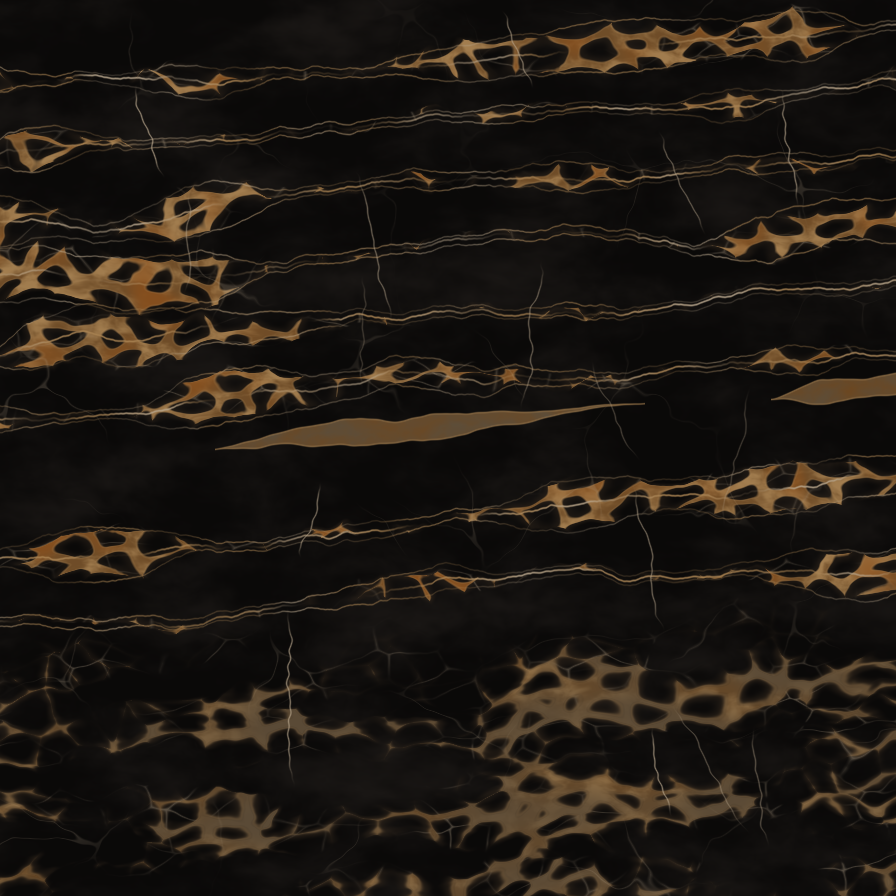
This texture is drawn by a WebGL 1 fragment shader. Its source:

```glsl
precision highp float;
uniform vec2 u_resolution;

const vec3 BLACK = vec3(0.040, 0.035, 0.032);
const vec3 CHARCOAL = vec3(0.100, 0.088, 0.080);
const vec3 UMBER = vec3(0.22, 0.17, 0.12);
const vec3 KHAKI = vec3(0.40, 0.33, 0.24);
const vec3 BRONZE = vec3(0.45, 0.31, 0.16);
const vec3 ORANGE = vec3(0.56, 0.32, 0.11);
const vec3 GOLD = vec3(0.66, 0.51, 0.32);
const vec3 PALE = vec3(0.72, 0.65, 0.55);

float hash(float n) { return fract(sin(n * 91.345) * 4753.545); }

vec2 hash2(vec2 p) {
  p = vec2(dot(p, vec2(127.1, 311.7)), dot(p, vec2(269.5, 183.3)));
  return fract(sin(p) * 43758.545);
}

float corner(vec2 cell, vec2 offset, vec2 f) {
  return dot(hash2(cell + offset) * 2.0 - 1.0, f - offset);
}

float noise(vec2 p) {
  vec2 i = floor(p), f = fract(p);
  vec2 u = f * f * f * (f * (f * 6.0 - 15.0) + 10.0);
  float low = mix(corner(i, vec2(0, 0), f), corner(i, vec2(1, 0), f), u.x);
  float high = mix(corner(i, vec2(0, 1), f), corner(i, vec2(1, 1), f), u.x);
  return mix(low, high, u.y);
}

float fbm(vec2 p) {
  float sum = 0.0, gain = 1.0;
  for (int k = 0; k < 4; k++) {
    sum += gain * noise(p);
    p = p * 2.03 + 11.7;
    gain *= 0.5;
  }
  return sum;
}

// Distance to cell borders; a low sharpness rounds the cells
float web(vec2 p, float sharpness) {
  vec2 base = floor(p), nearest = vec2(0.0), home = base;
  float best = 9.0;
  for (int y = -1; y <= 1; y++) for (int x = -1; x <= 1; x++) {
    vec2 cell = base + vec2(x, y);
    vec2 r = cell + hash2(cell) - p;
    if (dot(r, r) < best) { best = dot(r, r); nearest = r; home = cell; }
  }
  float sum = 0.0;
  for (int y = -2; y <= 2; y++) for (int x = -2; x <= 2; x++) {
    vec2 cell = home + vec2(x, y);
    vec2 r = cell + hash2(cell) - p, gap = r - nearest;
    if (dot(gap, gap) > 0.0001)
      sum += exp(-sharpness * dot(0.5 * (r + nearest), normalize(gap)));
  }
  return -log(sum) / sharpness;
}

float below(float edge, float soft, float v) {
  return 1.0 - smoothstep(edge - soft, edge + soft, v);
}

// Long tapering streak: x = fill, y = rim
vec2 lens(vec2 p, vec2 start, float len, float px) {
  float s = (p.x - start.x) / len;
  float width = 0.013 * smoothstep(0.0, 0.2, s) * (1.0 - smoothstep(0.35, 1.0, s));
  width *= 1.0 + 0.9 * noise(vec2(p.x * 14.0, start.y * 9.0));
  float d = abs(p.y - start.y - 0.1 * (p.x - start.x) - 0.012 * fbm(vec2(p.x * 7.0, 3.0)));
  float inside = step(0.0, s) * step(s, 1.0);
  return inside * vec2(below(width, px, d), below(0.0008, px, abs(d - width)));
}

void main() {
  vec2 uv = gl_FragCoord.xy / u_resolution.y;
  float px = 1.0 / u_resolution.y;
  vec2 warp = vec2(fbm(uv * 7.0), fbm(uv * 7.0 + 31.0));
  vec2 p = uv - vec2(0.0, 0.07 * (uv.x - 0.5));

  // Seams that swell into bands, each wrapped by thin threads
  float density = 0.0, thread = 0.0;
  for (int k = 0; k < 8; k++) {
    float i = float(k);
    float height = 0.345 + 0.072 * i + 0.085 * step(1.5, i);
    float bend = 0.035 * fbm(vec2(p.x * 3.5, i * 7.3 + 0.4)) + 0.007 * fbm(vec2(p.x * 28.0, i * 3.7));
    float d = p.y - height - bend;
    float swell = smoothstep(-0.12, 0.32, noise(vec2(p.x * 5.0 + i * 3.1, i * 5.7 + 0.5)));
    float width = 0.006 + 0.029 * swell;
    density = max(density, (0.4 + 0.6 * swell) * below(0.8, 0.35, abs(d + 0.015 * warp.y) / width));
    float presence = smoothstep(-0.3, 0.2, noise(vec2(p.x * 9.0, i * 4.3 + 0.5)));
    float wrap = abs(abs(d + 0.006 * warp.x) - width * 0.85);
    thread = max(thread, presence * below(0.0010, px, abs(d)));
    thread = max(thread, 0.75 * (1.0 - 0.6 * presence) * below(0.0007, px, wrap));
  }

  // Crowded, streaky lower zone
  float lower = below(0.27, 0.06, p.y + 0.06 * warp.y);
  float streaks = smoothstep(-0.3, 0.35, fbm(vec2(p.x * 4.0, p.y * 17.0) + warp * 0.5));
  density = max(density, lower * streaks);

  // Rounded dark cells held in a gold net
  vec2 cells = (p + 0.022 * warp) * vec2(21.0, 37.0);
  float net = web(cells, 11.0);
  float thickness = mix(-0.20, 0.14, density) + 0.13 * fbm(uv * vec2(9.0, 14.0) + 5.0);
  float gold = below(thickness, mix(0.035, 0.09, lower), net) * smoothstep(0.05, 0.3, density);
  float smoke = below(thickness + 0.1, 0.16, net) * smoothstep(0.0, 0.5, density);
  float rim = gold * below(0.03, 0.03, abs(net - thickness));
  float hair = below(0.012, px * 32.0, web(cells * 0.8 + 9.0, 40.0));
  hair *= smoothstep(0.05, 0.4, density) * smoothstep(-0.2, 0.4, noise(uv * 13.0));

  // Steep jagged cracks
  float crack = 0.0;
  for (int k = 0; k < 16; k++) {
    float i = float(k) + 1.0;
    float rise = uv.y - hash(i * 2.3);
    float jag = 0.014 * noise(vec2(uv.y * 22.0, i * 3.3)) + 0.005 * noise(vec2(uv.y * 75.0, i * 5.1));
    float d = abs(uv.x - hash(i * 1.7) + (hash(i * 3.9) - 0.3) * 0.8 * rise - jag);
    float fade = below(0.8, 0.25, abs(rise) / (0.03 + 0.07 * hash(i * 4.7)));
    crack = max(crack, fade * (0.25 + 0.6 * hash(i * 6.1)) * below(0.0007, px, d));
  }
  float faint = below(0.004, px * 9.0, web((uv + 0.05 * warp) * vec2(7.0, 9.0), 40.0));
  faint *= smoothstep(0.0, 0.4, noise(uv * 8.0 + 3.0));

  // Stone colours, from dark ground to pale lines
  float grain = fbm(uv * vec2(28.0, 45.0) + warp);
  vec3 color = mix(BLACK, CHARCOAL, smoothstep(-0.3, 0.8, fbm(uv * vec2(6.0, 11.0)) + 0.3 * grain));
  vec3 body = mix(BRONZE, GOLD, smoothstep(-0.35, 0.45, grain + 0.5 * warp.x));
  body = mix(body, ORANGE, (1.0 - lower) * 0.8 * smoothstep(-0.05, 0.4, noise(uv * 16.0 + 7.0)));
  body = mix(body, KHAKI, lower * smoothstep(-0.4, 0.4, noise(uv * vec2(8.0, 18.0))));
  color = mix(color, UMBER, smoke * (0.45 + 0.25 * lower));
  color = mix(color, body, gold * (0.95 - 0.15 * lower));
  color = mix(color, GOLD, rim * 0.35);
  color = mix(color, PALE, 0.22 * faint + 0.4 * hair * (1.0 - gold));
  vec2 streak = max(lens(uv, vec2(0.24, 0.50), 0.48, px), lens(uv, vec2(0.86, 0.555), 0.30, px));
  color = mix(color, mix(KHAKI, BRONZE, 0.5 + grain), streak.x * 0.9);
  color = mix(color, GOLD, streak.y * 0.6);
  color = mix(color, mix(GOLD, PALE, smoothstep(-0.2, 0.3, warp.x)), thread * 0.85);
  color = mix(color, PALE, crack);
  gl_FragColor = vec4(color, 1.0);
}
```
